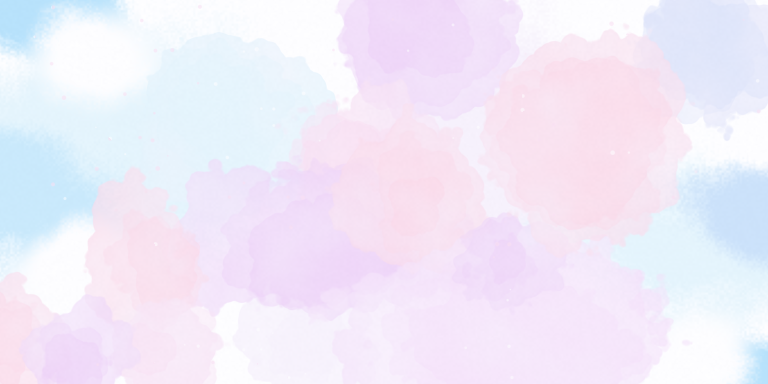
This background is drawn by a Shadertoy shader. Its source:

```glsl
// Pastel watercolour clouds on white paper: soft misty blooms lie underneath,
// then lobed washes are glazed on top in three translucent layers each.
// Cellular noise scallops the edges; value noise varies the pigment.

const vec3 PAPER = vec3(0.992, 0.992, 1.0);
const vec3 HAZE  = vec3(0.965, 0.945, 0.988);
const vec3 ICE   = vec3(0.895, 0.957, 0.99);
const vec3 SKY   = vec3(0.72, 0.885, 0.985);
const vec3 PERI  = vec3(0.85, 0.885, 0.978);
const vec3 PINK  = vec3(0.985, 0.85, 0.91);
const vec3 ROSE  = vec3(0.975, 0.875, 0.95);
const vec3 LILAC = vec3(0.93, 0.82, 0.97);
const vec3 MAUVE = vec3(0.96, 0.88, 0.98);

const float EDGE_WIDTH = 0.005;   // softness of a wash edge
const float LOBE_CELLS = 13.0;    // large scallops per canvas height
const float FRILL_CELLS = 34.0;   // small scallops per canvas height
const float WANDER = 0.17;        // slow drift of the outlines
const float LAYER_INSET = 0.035;  // how far each glaze retreats
const float SPRAY = 0.14;         // grain in the misty blooms
const float SPLATTER_CELLS = 26.0;

float hash(vec2 p) {
    return fract(sin(dot(p, vec2(127.1, 311.7))) * 43758.5);
}

float noise(vec2 p) {
    vec2 i = floor(p), f = fract(p);
    f = f * f * (3.0 - 2.0 * f);
    return mix(mix(hash(i), hash(i + vec2(1, 0)), f.x),
               mix(hash(i + vec2(0, 1)), hash(i + vec2(1, 1)), f.x), f.y);
}

float fbm(vec2 p) {
    float sum = 0.0, amp = 0.53;
    for (int i = 0; i < 4; i++) {
        sum += amp * noise(p);
        p = mat2(1.6, 1.2, -1.2, 1.6) * p + 7.3;
        amp *= 0.5;
    }
    return sum;
}

// Distance to the nearest scattered point; its level sets are scallops.
float cellular(vec2 p) {
    vec2 i = floor(p);
    float nearest = 2.0;
    for (int y = -1; y <= 1; y++)
    for (int x = -1; x <= 1; x++) {
        vec2 cell = i + vec2(x, y);
        vec2 point = cell + vec2(hash(cell), hash(cell + 57.3));
        nearest = min(nearest, length(p - point));
    }
    return nearest;
}

// Outline offset shared by all washes of one glaze layer.
float outline(vec2 p, float seed) {
    float lobes = (cellular(p * LOBE_CELLS + seed) - 0.45) / LOBE_CELLS;
    float frills = (cellular(p * FRILL_CELLS - seed) - 0.45) / FRILL_CELLS;
    return 0.75 * lobes + 0.6 * frills + WANDER * (fbm(p * 4.0 + seed) - 0.5);
}

// Soft, slightly sprayed cloud of colour; texture.x drifts, texture.y is grain.
void bloom(inout vec3 col, vec2 p, vec2 centre, vec2 size, vec3 pigment, vec2 drift) {
    float d = length((p - centre) / size) + 0.9 * drift.x + SPRAY * drift.y;
    col = mix(col, pigment, 1.0 - smoothstep(0.45, 1.05, d));
}

// Crisp lobed wash: three glazes, each with a faint darker rim.
void wash(inout vec3 col, vec2 p, vec2 centre, vec2 size, vec3 pigment, vec3 offsets, float tone) {
    float body = (length((p - centre) / size) - 1.0) * min(size.x, size.y);
    float aa = max(EDGE_WIDTH, 1.2 / iResolution.y);
    for (int i = 0; i < 3; i++) {
        float d = body + offsets[i] + LAYER_INSET * float(i);
        float cover = 1.0 - smoothstep(-aa, aa, d);
        float rim = exp(-abs(d) / 0.012);
        vec3 glaze = mix(pigment, HAZE, clamp(0.5 - 0.2 * float(i) + tone, 0.0, 0.7));
        glaze -= 0.12 * rim * (1.0 - pigment);
        col = mix(col, glaze, cover * (i == 0 ? 0.72 : 0.46));
    }
}

// Tiny scattered droplets, gathered in patches.
float splatter(vec2 p) {
    vec2 g = p * SPLATTER_CELLS, cell = floor(g);
    vec2 centre = 0.3 + 0.4 * vec2(hash(cell + 3.1), hash(cell + 8.7));
    float radius = 0.04 + 0.12 * hash(cell + 5.9);
    float present = step(0.86, hash(cell)) * step(0.5, noise(p * 4.0 + 31.0));
    return present * (1.0 - smoothstep(radius - 0.05, radius + 0.05, length(fract(g) - centre)));
}

void mainImage(out vec4 fragColor, in vec2 fragCoord) {
    vec2 uv = fragCoord / iResolution.xy;
    vec2 p = vec2(2.0 * uv.x, uv.y);
    vec2 drift = vec2(fbm(p * 5.0 + 11.0), noise(p * 170.0)) - 0.5;
    vec3 rims = vec3(outline(p, 2.0), outline(p, 19.0), outline(p, 43.0));
    float tone = 0.7 * (fbm(p * 7.0 + 23.0) - 0.5);
    vec3 col = PAPER;

    // Misty ground
    bloom(col, p, vec2(0.25, 0.62), vec2(0.55, 0.45), ICE, drift);
    bloom(col, p, vec2(0.05, 0.98), vec2(0.32, 0.18), SKY, drift);
    bloom(col, p, vec2(0.00, 0.46), vec2(0.32, 0.22), mix(SKY, ICE, 0.4), drift);
    bloom(col, p, vec2(1.25, 0.60), vec2(0.40, 0.45), HAZE, drift);
    bloom(col, p, vec2(1.80, 0.33), vec2(0.42, 0.30), ICE, drift);
    bloom(col, p, vec2(1.98, 0.44), vec2(0.28, 0.16), mix(SKY, PERI, 0.6), drift);
    bloom(col, p, vec2(2.00, 0.00), vec2(0.22, 0.17), SKY, drift);
    bloom(col, p, vec2(0.25, 0.84), vec2(0.22, 0.14), PAPER, drift);
    bloom(col, p, vec2(0.20, 0.29), vec2(0.22, 0.14), PAPER, drift);
    bloom(col, p, vec2(1.82, 0.08), vec2(0.17, 0.17), PAPER, drift);

    // Cool washes
    wash(col, p, vec2(0.62, 0.67), vec2(0.25, 0.23), ICE, rims.zxy, tone - 0.3);
    wash(col, p, vec2(1.86, 0.87), vec2(0.23, 0.20), PERI, rims, tone);
    wash(col, p, vec2(0.80, 0.10), vec2(0.16, 0.15), HAZE, rims.yzx, tone);

    // Lilac and pink washes
    wash(col, p, vec2(1.10, 0.93), vec2(0.25, 0.22), LILAC, rims, tone);
    wash(col, p, vec2(0.94, 0.56), vec2(0.23, 0.18), ROSE, rims.yzx, tone);
    wash(col, p, vec2(0.86, 0.38), vec2(0.39, 0.20), LILAC, rims.zxy, tone);
    wash(col, p, vec2(1.08, 0.47), vec2(0.17, 0.19), PINK, rims, tone);
    wash(col, p, vec2(1.36, 0.14), vec2(0.45, 0.23), MAUVE, rims.yzx, tone);
    wash(col, p, vec2(1.32, 0.32), vec2(0.12, 0.12), LILAC, rims.zxy, tone);
    wash(col, p, vec2(1.52, 0.64), vec2(0.27, 0.27), PINK, rims.zxy, tone);
    wash(col, p, vec2(0.39, 0.31), vec2(0.14, 0.22), PINK, rims, tone);
    wash(col, p, vec2(0.42, 0.08), vec2(0.15, 0.15), ROSE, rims.yzx, tone);
    wash(col, p, vec2(0.02, 0.11), vec2(0.14, 0.15), PINK, rims.zxy, tone);
    wash(col, p, vec2(0.20, 0.07), vec2(0.14, 0.13), LILAC, rims, tone);

    // Droplets and paper tooth
    col = mix(col, mix(ROSE, PAPER, step(0.5, noise(p * 9.0))), 0.55 * splatter(p));
    col += 0.008 * drift.y;
    fragColor = vec4(clamp(col, 0.0, 1.0), 1.0);
}
```
